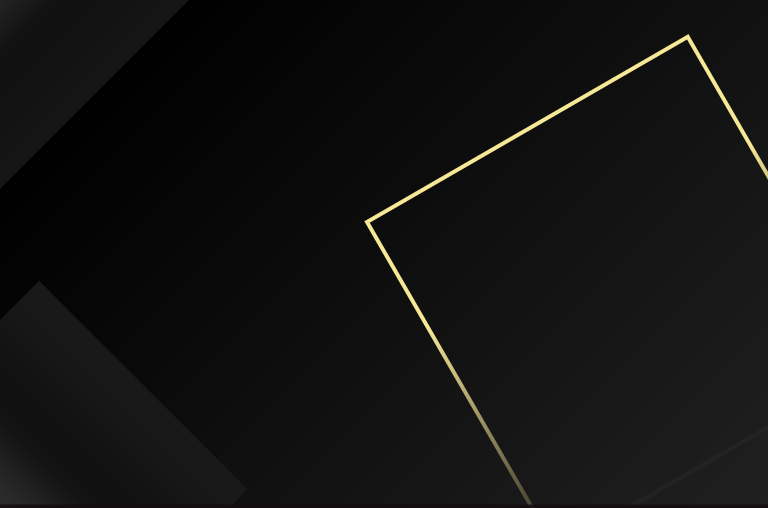
Reproduce this background procedurally as a WebGL 1 fragment shader.

```glsl
precision highp float;
// A dark diagonal gradient with two satin grey bands on the left and a
// thin gold frame, tilted 30 degrees, that fades out toward its lower side.
// Everything is built from rotated box distances in units of canvas height.

uniform vec2 u_resolution;

// Coverage of a region whose signed distance is negative inside.
float fill(float dist) {
  return clamp(0.5 - dist * u_resolution.y, 0.0, 1.0);
}

// Signed distance with sharp mitred corners, box spanning 0..size.
float boxDistance(vec2 q, vec2 size) {
  vec2 d = abs(q - 0.5 * size) - 0.5 * size;
  return max(d.x, d.y);
}

// Grey sheen across a band: lit rim, dark fold, then a bright far corner.
float sheen(float depth, float rim, float fold, float end, float glow) {
  float grey = mix(rim, 0.066, smoothstep(0.0, fold, depth));
  return mix(grey, glow, smoothstep(fold, end, depth));
}

void main() {
  vec2 p = gl_FragCoord.xy / u_resolution.y;
  float diagonal = p.x + 1.0 - p.y;

  // Backdrop: black at upper left, charcoal at lower right
  vec3 color = vec3(clamp(0.058 * (diagonal - 0.35), 0.0, 0.13));

  // Upper left corner band
  float cornerDepth = (0.372 - diagonal) * 0.7071;
  float cornerGrey = sheen(cornerDepth, 0.082, 0.17, 0.27, 0.135);
  color = mix(color, vec3(cornerGrey), fill(-cornerDepth));

  // Lower left band: x runs along its rim, y into its depth
  vec2 b = p - vec2(0.077, 0.447);
  vec2 band = vec2(b.x - b.y, -b.x - b.y) * 0.7071;
  float bandGrey = sheen(band.y, 0.100, 0.21, 0.38, 0.175);
  color = mix(color, vec3(bandGrey), fill(boxDistance(band, vec2(0.580, 1.0))));

  // Gold frame: x runs along its upper side, y down its left side
  vec2 f = p - vec2(0.7225, 0.563);
  vec2 frame = vec2(dot(f, vec2(0.866, 0.5)), dot(f, vec2(0.5, -0.866)));
  float outline = abs(boxDistance(frame, vec2(0.729, 0.745))) - 0.0039;
  float fade = clamp((0.76 - frame.y) / 0.52, 0.015, 1.0);
  color = mix(color, vec3(0.97, 0.91, 0.59), fill(outline) * fade);

  // Faint plum strip along the bottom
  color = mix(color, vec3(0.075, 0.045, 0.06), 0.8 * fill(p.y - 0.007));

  gl_FragColor = vec4(color, 1.0);
}
```
